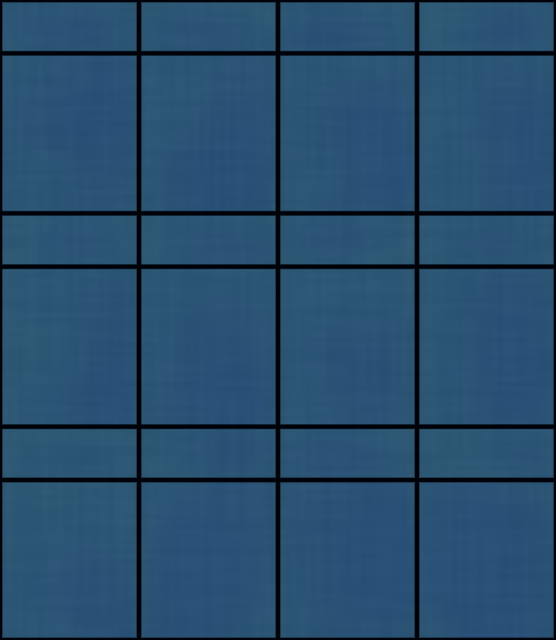
Reproduce this pattern procedurally as a Shadertoy shader.

```glsl
// Blue glazed panes, alternately short and tall, set in a thin black grid.

const vec2  REPEATS     = vec2(4.0, 3.0);   // columns, pairs of rows
const float SPLIT       = 0.75;             // height of the tall pane within a pair
const float LINE_HALF   = 0.0036;           // half line width, in canvas heights
const float LINE_SOFT   = 0.0015;           // softness of the line edge
const float RIM_WIDTH   = 0.016;            // reach of the greyer pane rim
const vec3  LINE_COLOUR = vec3(0.000, 0.006, 0.035);
const vec3  BLUE        = vec3(0.160, 0.313, 0.465);
const vec3  TEAL        = vec3(0.180, 0.350, 0.455);
const vec3  RIM_COLOUR  = vec3(0.185, 0.325, 0.415);
const float CLOUD       = 0.45;             // strength of the blue-teal drift
const float GRAIN       = 0.014;            // strength of the fine streaks

float hash(vec2 p) {
    uvec2 q = uvec2(ivec2(p)) * uvec2(1597u, 3812u) + uvec2(71u, 113u);
    uint n = (q.x ^ (q.y << 3)) * 48271u;
    n = (n ^ (n >> 15)) * 73243u;
    n ^= n >> 13;
    return float(n & 65535u) / 65535.0;
}

// Value noise that wraps after a whole number of cells.
float wrappedNoise(vec2 uv, vec2 period) {
    vec2 p = uv * period;
    vec2 cell = floor(p);
    vec2 f = p - cell;
    f = f * f * (3.0 - 2.0 * f);
    vec2 a = mod(cell, period);
    vec2 b = mod(cell + 1.0, period);
    return mix(mix(hash(a), hash(vec2(b.x, a.y)), f.x),
               mix(hash(vec2(a.x, b.y)), hash(b), f.x), f.y);
}

void mainImage(out vec4 fragColor, in vec2 fragCoord) {
    vec2 uv = fragCoord / iResolution.xy;
    vec2 canvas = vec2(iResolution.x / iResolution.y, 1.0);

    // Pane identity, and position within the pane from 0 to 1
    vec2 grid = uv * REPEATS;
    vec2 local = fract(grid);
    float isShort = step(SPLIT, local.y);
    vec2 id = mod(floor(grid), REPEATS) * vec2(1.0, 2.0) + vec2(0.0, isShort);
    float paneHeight = mix(SPLIT, 1.0 - SPLIT, isShort);
    local.y = (local.y - isShort * SPLIT) / paneHeight;

    // Distance to the nearest line, in canvas heights
    vec2 paneSize = canvas / REPEATS * vec2(1.0, paneHeight);
    vec2 edge = min(local, 1.0 - local) * paneSize;
    float dist = min(edge.x, edge.y);

    // Glaze: teal at the upper left, bluer toward a lower centre
    vec2 centre = vec2(0.45 + 0.4 * hash(id + 17.0), 0.15 + 0.4 * hash(id + 31.0));
    vec2 away = (local - centre) * vec2(1.1, 0.8);
    float teal = smoothstep(0.0, 0.8, length(away)) * 0.7 + 0.25 * isShort;
    teal += CLOUD * (wrappedNoise(uv, vec2(9.0, 11.0)) - 0.5);
    teal += 0.25 * (hash(id + 53.0) - 0.5);
    vec3 colour = mix(BLUE, TEAL, clamp(teal, 0.0, 1.0));

    // Greyer side rims and faint woven streaks
    float rim = 1.0 - smoothstep(LINE_HALF, RIM_WIDTH, edge.x);
    colour = mix(colour, RIM_COLOUR, 0.45 * rim);
    float streaks = wrappedNoise(uv, vec2(110.0, 9.0))
                  + wrappedNoise(uv, vec2(12.0, 130.0)) - 1.0;
    colour += GRAIN * streaks;

    // Black grid
    float soft = max(LINE_SOFT, 0.75 / iResolution.y);
    float pane = smoothstep(LINE_HALF - soft, LINE_HALF + soft, dist);
    fragColor = vec4(mix(LINE_COLOUR, colour, pane), 1.0);
}
```
